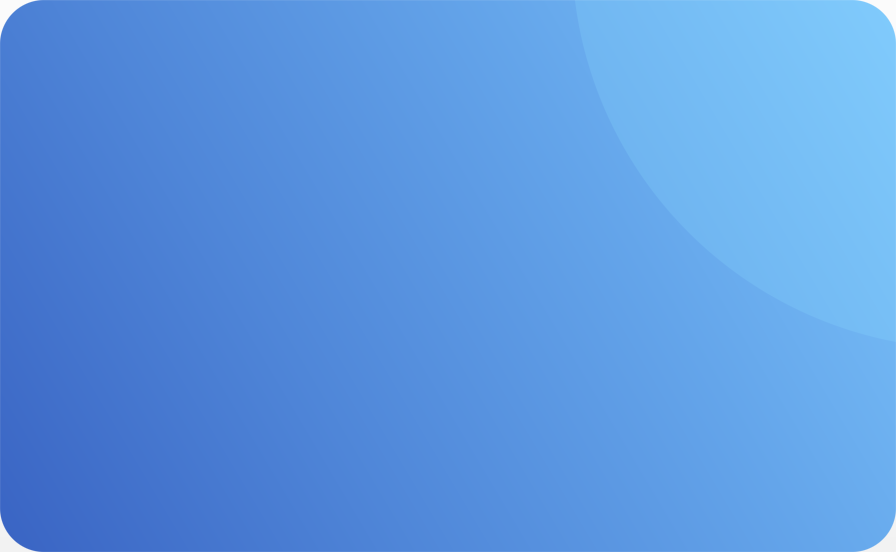
Reproduce this background procedurally as a Shadertoy shader.

```glsl
#define GRADIENT_DIR vec2(0.86, 0.51)
#define STOP_SPACING 0.634
#define DEEP_BLUE vec3(0.225, 0.390, 0.765)
#define MID_BLUE vec3(0.310, 0.525, 0.847)
#define SKY_BLUE vec3(0.392, 0.647, 0.918)
#define PALE_BLUE vec3(0.490, 0.775, 0.985)
#define DISC_CENTER vec2(1.757, 1.089)
#define DISC_RADIUS 0.721
#define DISC_TINT vec4(0.55, 0.87, 1.0, 0.22)
#define CORNER_RADIUS 0.08
#define SHADOW_STRENGTH 0.05

// Signed distance to a rounded box centred on the origin
float roundedBox(vec2 p, vec2 halfSize, float radius) {
    vec2 q = abs(p) - halfSize + radius;
    return length(max(q, 0.0)) + min(max(q.x, q.y), 0.0) - radius;
}

// Antialiased inside of a signed distance
float coverage(float dist, float pixel) {
    return 1.0 - smoothstep(-0.75 * pixel, 0.75 * pixel, dist);
}

// Four evenly spaced colour stops
vec3 blueRamp(float t) {
    vec3 color = mix(DEEP_BLUE, MID_BLUE, clamp(t, 0.0, 1.0));
    color = mix(color, SKY_BLUE, clamp(t - 1.0, 0.0, 1.0));
    return mix(color, PALE_BLUE, clamp(t - 2.0, 0.0, 1.0));
}

void mainImage(out vec4 fragColor, in vec2 fragCoord) {
    // Canvas height is one unit
    float pixel = 1.0 / iResolution.y;
    vec2 p = fragCoord * pixel;
    vec2 halfSize = 0.5 * iResolution.xy * pixel;

    // Diagonal gradient
    vec3 card = blueRamp(dot(p, GRADIENT_DIR) / STOP_SPACING);

    // Translucent disc in the upper right
    float disc = coverage(length(p - DISC_CENTER) - DISC_RADIUS, pixel);
    card = mix(card, DISC_TINT.rgb, DISC_TINT.a * disc);

    // White surround with a faint shadow towards the bottom
    vec3 surround = vec3(1.0 - SHADOW_STRENGTH * (1.0 - 0.7 * p.y));

    // Rounded card
    float inside = coverage(roundedBox(p - halfSize, halfSize, CORNER_RADIUS), pixel);
    fragColor = vec4(mix(surround, card, inside), 1.0);
}
```
